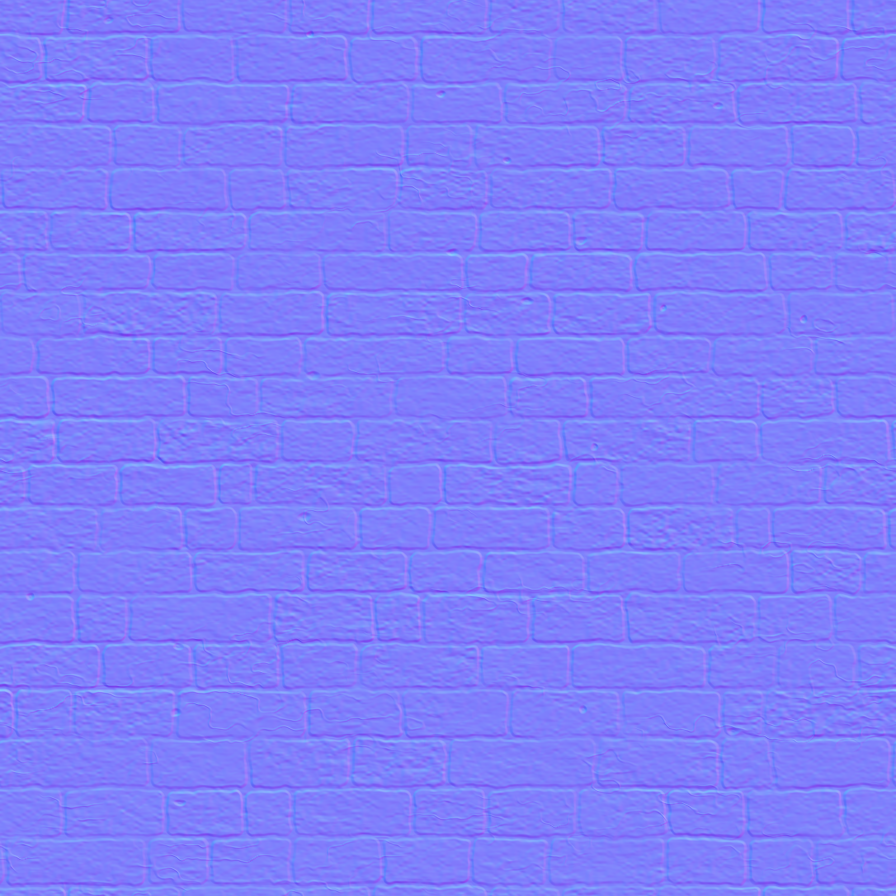
This texture map is drawn by a WebGL 1 fragment shader. Its source:

```glsl
precision highp float;
uniform vec2 u_resolution;

float hash(vec2 p) {
  vec3 q = fract(p.xyx * 0.1031);
  q += dot(q, q.yzx + 33.33);
  return fract((q.x + q.y) * q.z);
}

// Value noise that tiles over the unit square, centred on zero
float noise(vec2 p, vec2 freq) {
  vec2 cell = floor(p * freq);
  vec2 f = fract(p * freq);
  f = f * f * (3.0 - 2.0 * f);
  vec2 a = mod(cell, freq) + freq;
  vec2 b = mod(cell + 1.0, freq) + freq;
  return mix(mix(hash(a), hash(vec2(b.x, a.y)), f.x),
             mix(hash(vec2(a.x, b.y)), hash(b), f.x), f.y) - 0.5;
}

// Bed joint in row units, counted downwards; courses swell and shrink
float courseEdge(float k) {
  float t = k * 6.28319 / 20.0;
  return k + 0.53 + 0.229 * cos(t) + 0.078 * sin(t)
       + 0.2 * (hash(vec2(mod(k, 20.0), 7.0)) - 0.5);
}

// Upright joint in brick units along one course
float brickEdge(float k, float count, float course) {
  return k + 0.5 + 0.62 * (hash(vec2(mod(k, count) + 3.0, course + 41.0)) - 0.5);
}

// x: signed distance to the rounded brick outline, y: brick seed
vec2 brick(vec2 p) {
  float v = (1.0 - p.y) * 20.0;
  float row = floor(v);
  if (courseEdge(row) > v) row -= 1.0;
  float top = courseEdge(row);
  float bottom = courseEdge(row + 1.0);
  float course = mod(row, 20.0);

  float count = floor(8.0 + 2.9 * hash(vec2(course, 19.0)));
  float u = p.x * count + hash(vec2(course, 63.0));
  float column = floor(u);
  if (brickEdge(column, count, course) > u) column -= 1.0;
  float left = brickEdge(column, count, course);
  float right = brickEdge(column + 1.0, count, course);

  vec2 halfSize = 0.5 * vec2((right - left) / count, (bottom - top) / 20.0);
  vec2 fromCentre = vec2((u - 0.5 * (left + right)) / count,
                         (v - 0.5 * (top + bottom)) / 20.0);
  float radius = 0.009;
  vec2 q = abs(fromCentre) - halfSize + radius;
  float d = length(max(q, 0.0)) + min(max(q.x, q.y), 0.0) - radius;
  return vec2(d, hash(vec2(mod(column, count) + 5.0, course + 11.0)));
}

float surface(vec2 p) {
  // Uneven brick outlines
  vec2 wobble = 0.0036 * vec2(noise(p, vec2(31.0)), noise(p, vec2(27.0, 33.0)))
              + 0.0024 * vec2(noise(p, vec2(83.0)), noise(p, vec2(79.0, 91.0)))
              + 0.0012 * vec2(noise(p, vec2(171.0)), noise(p, vec2(163.0)));
  vec2 b = brick(p + wobble);
  float groove = smoothstep(-0.0046, -0.0006, b.x);
  float depth = 0.0007 + 0.0008 * noise(p, vec2(14.0, 17.0));
  float h = -depth * groove;

  // Painted grain, stretched sideways and rougher on some bricks
  float rough = mix(0.7 + 0.6 * b.y * b.y, 0.8, groove);
  rough *= 1.0 + 0.8 * noise(p, vec2(19.0, 33.0));
  vec2 bent = p + 0.6 * wobble;
  h += rough * (0.00042 * noise(bent, vec2(190.0, 310.0))
              + 0.00050 * noise(bent, vec2(103.0, 205.0))
              + 0.00050 * noise(bent, vec2(47.0, 97.0)));
  h += 0.0007 * noise(p, vec2(13.0, 25.0));

  // Short brush ridges in patches
  float ridge = smoothstep(0.09, 0.0, abs(noise(p + 2.0 * wobble, vec2(37.0, 83.0))));
  h += 0.00026 * ridge * smoothstep(0.0, 0.3, noise(p, vec2(12.0, 21.0)));

  // Scattered chips
  vec2 cell = floor(p * 13.0);
  float seed = hash(mod(cell, 13.0) + 57.0);
  vec2 centre = 0.3 + 0.4 * vec2(hash(cell + 91.0), hash(cell + 123.0));
  vec2 chip = (fract(p * 13.0) - centre) / 13.0 + 1.2 * wobble;
  chip.x *= 0.4 + 0.6 * fract(seed * 37.0);
  h -= 0.0010 * step(0.86, seed) * smoothstep(0.0045, 0.001, length(chip));
  return h;
}

void main() {
  vec2 p = gl_FragCoord.xy / u_resolution;
  float e = max(0.0008, 0.4 / u_resolution.y);
  vec2 slope = vec2(surface(p + vec2(e, 0.0)) - surface(p - vec2(e, 0.0)),
                    surface(p + vec2(0.0, e)) - surface(p - vec2(0.0, e))) / (2.0 * e);
  vec2 tilt = -0.5 * slope / sqrt(1.0 + dot(slope, slope));

  // Tangent space normal packed as colour
  gl_FragColor = vec4(0.5 + 0.8 * tilt.x + 0.12 * tilt.y,
                      0.5 + tilt.y,
                      0.99 + 0.25 * min(tilt.y, 0.0), 1.0);
}
```
